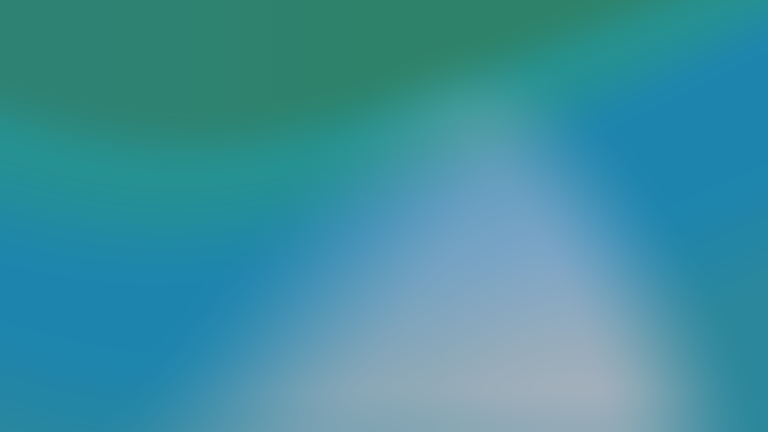
This background is drawn by a Shadertoy shader. Its source:

```glsl
// A soft blurred gradient: a green canopy fades through teal into blue below a
// curved ridge, and a pale tapering glow rises from the lower right.
// The ridge is a hyperbola; the glow is a product of smooth side edges.

const vec3 GREEN_LEFT  = vec3(0.18, 0.51, 0.45);
const vec3 GREEN_RIGHT = vec3(0.18, 0.51, 0.41);
const vec3 TEAL        = vec3(0.15, 0.57, 0.57);
const vec3 BLUE        = vec3(0.115, 0.52, 0.68);
const vec3 DEEP_TEAL   = vec3(0.17, 0.53, 0.61);
const vec3 GLOW_LOW    = vec3(0.64, 0.69, 0.735);
const vec3 GLOW_MID    = vec3(0.63, 0.70, 0.82);
const vec3 GLOW_HIGH   = vec3(0.60, 0.72, 0.71);

const vec2  RIDGE_LOW_POINT = vec2(0.24, 0.585);
const float RIDGE_SLOPE     = 0.8;
const float RIDGE_ROUNDNESS = 0.2;
const float GREEN_FADE      = 0.17;
const vec2  BLUE_FADE       = vec2(0.30, 0.16);  // left, right
const vec2  DEEP_RANGE      = vec2(0.38, 0.75);

const vec2  GLOW_LEFT_SOFTNESS  = vec2(0.18, 0.12);  // bottom, top
const float GLOW_RIGHT_SOFTNESS = 0.11;

// Height of the bright teal band at a horizontal position.
float ridgeHeight(float x) {
    float run = RIDGE_SLOPE * (x - RIDGE_LOW_POINT.x);
    return RIDGE_LOW_POINT.y + length(vec2(RIDGE_ROUNDNESS, run)) - RIDGE_ROUNDNESS;
}

// Colour ramp following the depth below the ridge.
vec3 backdrop(vec2 p) {
    float depth = ridgeHeight(p.x) - p.y;
    float blueFade = mix(BLUE_FADE.x, BLUE_FADE.y, p.x);
    vec3 color = mix(GREEN_LEFT, GREEN_RIGHT, smoothstep(0.1, 0.6, p.x));
    color = mix(color, TEAL, smoothstep(-GREEN_FADE, 0.01, depth));
    color = mix(color, BLUE, smoothstep(-0.03, blueFade, depth));
    return mix(color, DEEP_TEAL, smoothstep(DEEP_RANGE.x, DEEP_RANGE.y, depth));
}

// Strength of the pale glow: a wide base leaning right, narrowing upward.
float glowAmount(vec2 p) {
    float leftEdge = 0.29 + 0.38 * p.y;
    float rightEdge = 0.89 - 0.10 * p.y - 0.25 * p.y * p.y;
    float leftSoft = mix(GLOW_LEFT_SOFTNESS.x, GLOW_LEFT_SOFTNESS.y, p.y);
    float sides = smoothstep(-leftSoft, leftSoft, p.x - leftEdge)
                * smoothstep(-GLOW_RIGHT_SOFTNESS, GLOW_RIGHT_SOFTNESS, rightEdge - p.x);
    float rise = min(1.0, 1.08 - 0.85 * p.y) * (1.0 - smoothstep(0.72, 0.95, p.y));
    float lean = mix(0.82, 1.0, smoothstep(0.45, 0.75, p.x));
    float floorDim = mix(0.87, 1.0, smoothstep(0.0, 0.12, p.y));
    return sides * rise * lean * floorDim;
}

// Glow tint from warm grey through periwinkle to pale teal.
vec3 glowColor(float y) {
    vec3 color = mix(GLOW_LOW, GLOW_MID, smoothstep(0.1, 0.5, y));
    return mix(color, GLOW_HIGH, smoothstep(0.5, 0.8, y));
}

void mainImage(out vec4 fragColor, in vec2 fragCoord) {
    vec2 p = fragCoord / iResolution.xy;
    vec3 color = mix(backdrop(p), glowColor(p.y), glowAmount(p));
    fragColor = vec4(color, 1.0);
}
```
